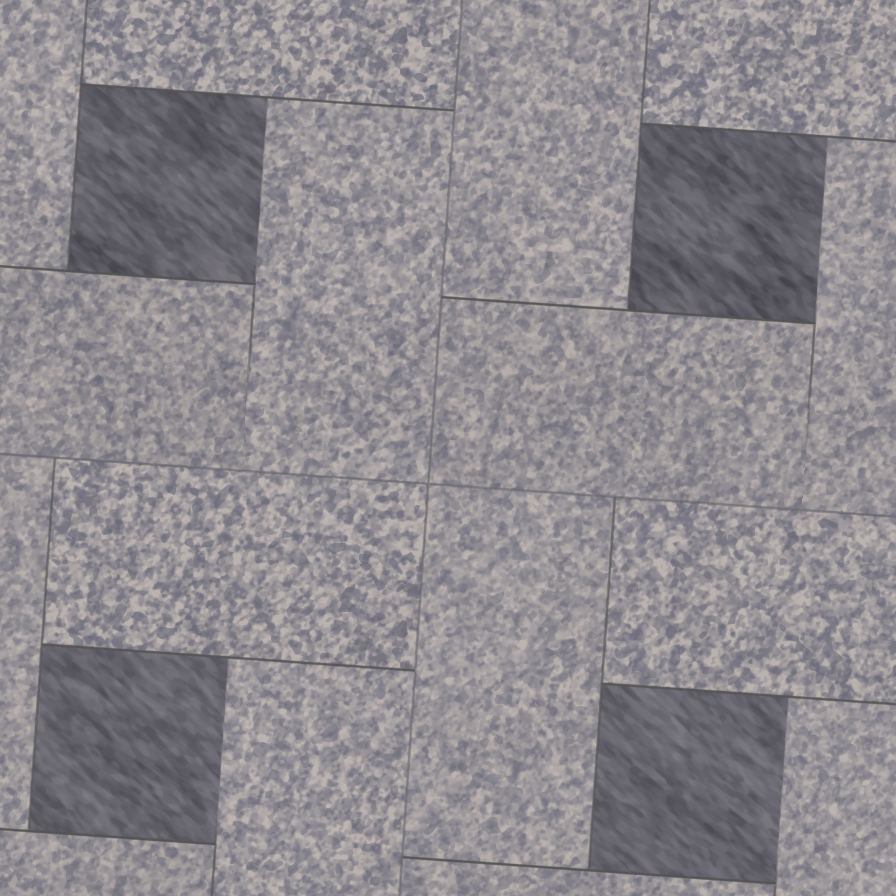
This texture is drawn by a WebGL 2 fragment shader. Its source:

```glsl
#version 300 es
precision highp float;
// Pinwheel paving: four granite slabs turn around a dark slate square, on a
// slightly tilted square lattice. The joints come from one segment turned four
// times; the stone grain is smooth cellular noise, varied for every slab.

uniform vec2 u_resolution;
out vec4 fragColor;

const vec2 LATTICE_ORIGIN = vec2(0.478, 0.540);  // measured from the upper left
const float PERIOD = 0.6266;                     // side of one pinwheel
const float TILT = 0.070;                        // radians
const float SIXTH = 1.0 / 6.0;                   // half side of the slate square
const float JOINT_HALF_WIDTH = 0.0022;           // in pinwheel sides
const vec4 JOINT_STRENGTH = vec4(0.85, 0.70, 0.90, 0.65);
const vec4 SLAB_CONTRAST = vec4(1.30, 1.02, 0.84, 0.88);
const vec4 SLAB_TONE = vec4(0.005, 0.008, -0.010, 0.004);
const float BORDER_STRENGTH = 0.62;
const float GRAIN_SCALE = 125.0;

const vec3 GRANITE_BLUE = vec3(0.465, 0.460, 0.505);
const vec3 GRANITE_PALE = vec3(0.725, 0.695, 0.680);
const vec3 GRANITE_SPECK = vec3(0.400, 0.405, 0.465);
const vec3 SLATE_DARK = vec3(0.300, 0.295, 0.330);
const vec3 SLATE_PALE = vec3(0.480, 0.470, 0.500);
const vec3 JOINT_DARK = vec3(0.320, 0.320, 0.315);
const vec3 BORDER_GREY = vec3(0.400, 0.395, 0.420);

float hash(vec2 p) {
    vec3 q = fract(p.xyx * vec3(0.1031, 0.1030, 0.0973));
    q += dot(q, q.yzx + 33.33);
    return fract((q.x + q.y) * q.z);
}

// Smooth cellular noise: random tones blended by distance to scattered seeds
float cellNoise(vec2 p) {
    vec2 cell = floor(p);
    vec2 f = p - cell;
    float sum = 0.0, total = 0.0;
    for (int j = -1; j <= 1; j++) {
        for (int i = -1; i <= 1; i++) {
            vec2 g = vec2(i, j);
            vec2 id = cell + g;
            vec2 d = g + vec2(hash(id), hash(id + 57.3)) - f;
            float weight = exp(-6.0 * dot(d, d));
            sum += weight * hash(id + 113.7);
            total += weight;
        }
    }
    return sum / total;
}

vec3 granite(vec2 p, float contrast, float tone) {
    vec2 g = vec2(p.x + 0.25 * p.y, p.y - 0.15 * p.x) * GRAIN_SCALE;
    float coarse = cellNoise(g);
    float fine = cellNoise(g * 1.9 + 31.0);
    float cloud = cellNoise(p * 9.0) - 0.5;
    float t = 0.53 + (0.55 * coarse + 0.45 * fine - 0.5) * 1.35 * contrast;
    vec3 color = mix(GRANITE_BLUE, GRANITE_PALE, clamp(t, 0.0, 1.0));
    float speck = 1.0 - smoothstep(0.12, 0.34, cellNoise(g * 0.85 + 71.0));
    color = mix(color, GRANITE_SPECK, 0.45 * speck * contrast);
    return color + tone + 0.020 * cloud;
}

vec3 slate(vec2 p, float tone) {
    vec2 s = vec2(0.75 * p.x + 0.66 * p.y, 0.75 * p.y - 0.66 * p.x);
    float streak = cellNoise(s * vec2(32.0, 140.0));
    float fine = cellNoise(s * vec2(95.0, 210.0) + 17.0);
    float cloud = cellNoise(s * vec2(9.0, 24.0) + 43.0);
    float t = 0.50 + 0.55 * (streak - 0.5) + 0.45 * (fine - 0.5) + 0.35 * (cloud - 0.5);
    return mix(SLATE_DARK, SLATE_PALE, t) + tone;
}

// Coverage of a joint at distance d, with softened edges
float joint(float d, float blur) {
    return 1.0 - smoothstep(JOINT_HALF_WIDTH - blur, JOINT_HALF_WIDTH + blur, d);
}

void main() {
    vec2 p = gl_FragCoord.xy / u_resolution.y;
    p.y = 1.0 - p.y;
    float blur = max(0.0016, 0.8 / (u_resolution.y * PERIOD));

    // Tilted lattice: pinwheel index and position from its centre
    float c = cos(TILT), s = sin(TILT);
    vec2 lattice = mat2(c, -s, s, c) * (p - LATTICE_ORIGIN) / PERIOD;
    vec2 index = floor(lattice);
    vec2 center = lattice - index - 0.5;

    // Turn by quarters to find the slab and gather the inner joints
    int slab = 0;
    float inner = 0.0;
    vec2 turned = center;
    for (int k = 0; k < 4; k++) {
        if (turned.x > -SIXTH && turned.y < -SIXTH) slab = k;
        float along = max(max(-SIXTH - turned.x, turned.x - 0.5), 0.0);
        float d = length(vec2(along, turned.y + SIXTH));
        float wear = 1.0;
        if (k == 1) wear = smoothstep(0.10, 0.19, turned.x) * (1.0 - smoothstep(0.22, 0.45, turned.x));
        inner = max(inner, joint(d, blur) * JOINT_STRENGTH[k] * wear);
        turned = vec2(turned.y, -turned.x);
    }

    // Stone, with its own grain and tone in every slab
    float vary = hash(index * 7.0 + float(slab) * 3.7 + 20.0) - 0.5;
    vec2 grainShift = vec2(float(slab) * 3.1, vary * 5.0) + index * 1.7 + 20.0;
    float contrast = SLAB_CONTRAST[slab] + 0.25 * vary - 0.10 * clamp(index.x, -1.0, 1.0);
    vec3 color = granite(p + grainShift, contrast, SLAB_TONE[slab] + 0.012 * vary);
    float slateTone = 0.012 * (hash(index + 9.0) - 0.5) + 0.018 * index.y + 0.008;
    float squareEdge = max(abs(center.x), abs(center.y)) - SIXTH;
    float slateMask = 1.0 - smoothstep(-1.5 * blur, 1.5 * blur, squareEdge);
    color = mix(color, slate(p + index * 2.3 + 20.0, slateTone), slateMask);

    // Joints inside the pinwheel, then the borders between pinwheels
    color = mix(color, JOINT_DARK, inner);
    vec2 border = 0.5 - abs(center);
    float worn = BORDER_STRENGTH * (0.8 + 0.4 * cellNoise(p * 14.0 + 5.0));
    color = mix(color, BORDER_GREY, worn * joint(min(border.x, border.y), blur));
    fragColor = vec4(color, 1.0);
}
```
